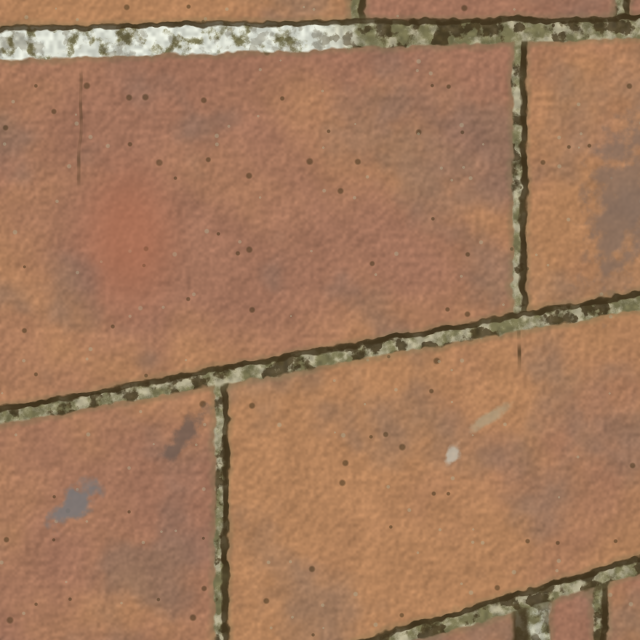
This texture is drawn by a three.js fragment shader. Its source:

```glsl
// Close view of weathered brickwork: sloping courses of red and orange clay
// parted by crumbling, mossy mortar. Bed joints follow a quadratic in the course
// number; upright seams, scuffs, pits and grain come from distances and noise.

varying vec2 vUv;

const vec3 RED_CLAY = vec3(0.63, 0.45, 0.36);
const vec3 ORANGE_CLAY = vec3(0.70, 0.51, 0.36);
const vec3 BRIGHT_CLAY = vec3(0.70, 0.43, 0.32);
const vec3 SOOT = vec3(0.48, 0.41, 0.37);
const vec3 MOSS = vec3(0.46, 0.44, 0.31);
const vec3 MORTAR = vec3(0.69, 0.66, 0.55);
const vec3 CHALK = vec3(0.86, 0.87, 0.82);
const vec3 SHADOW = vec3(0.24, 0.19, 0.11);

float hash(vec2 p) {
  vec3 q = fract(p.xyx * 0.1031);
  q += dot(q, q.yzx + 33.33);
  return fract((q.x + q.y) * q.z);
}

float noise(vec2 p) {
  vec2 i = floor(p), f = fract(p);
  f = f * f * (3.0 - 2.0 * f);
  return mix(mix(hash(i), hash(i + vec2(1, 0)), f.x),
             mix(hash(i + vec2(0, 1)), hash(i + vec2(1, 1)), f.x), f.y);
}

float fbm(vec2 p) {
  float sum = 0.0, gain = 0.53;
  for (int i = 0; i < 4; i++) {
    sum += gain * noise(p);
    p = mat2(1.6, 1.2, -1.2, 1.6) * p + 7.3;
    gain *= 0.5;
  }
  return sum;
}

// Course layout: bed height, and x = first seam, y = pitch to the next
float bedSlope(float r) { return 0.025 + 0.173 * r - 0.0175 * r * r; }
float bedHeight(float r, float x) {
  return 0.932 - 0.606 * r + 0.024 * r * r + bedSlope(r) * x;
}
vec2 seamLayout(float row) {
  if (row < -0.5) return vec2(0.557, 0.413);
  if (row < 0.5) return vec2(0.811, 1.0);
  if (row < 1.5) return vec2(0.345, 1.0);
  return vec2(0.832, 0.106);
}
float warmth(float row, float brick) {
  if (row < -0.5) return brick < 0.5 ? 0.75 : 0.15;
  if (row > 1.5) return 0.25;
  return brick < 0.5 ? 0.32 : 0.75;
}

// Ragged slanted ellipse
float scuff(vec2 p, vec2 centre, vec2 size, float angle) {
  vec2 q = p - centre;
  float c = cos(angle), s = sin(angle);
  q = vec2(c * q.x + s * q.y, c * q.y - s * q.x) / size;
  return 1.0 - smoothstep(0.35, 1.1, length(q) + 1.4 * (fbm(p * 55.0) - 0.5));
}

float hairline(vec2 p, float x, float low, float high) {
  float d = abs(p.x - x + 0.008 * (noise(p * 25.0) - 0.5));
  float span = smoothstep(low, low + 0.03, p.y) * (1.0 - smoothstep(high - 0.03, high, p.y));
  return (1.0 - smoothstep(0.001, 0.004, d)) * span * noise(p * 60.0 + 4.0);
}

// Round specks in a jittered grid
float specks(vec2 p, float cells, float rarity) {
  vec2 q = p * cells, id = floor(q);
  vec2 jitter = 0.3 + 0.4 * vec2(hash(id + 11.0), hash(id + 47.0));
  float radius = 0.08 + 0.16 * hash(id + 83.0);
  return step(rarity, hash(id)) * (1.0 - smoothstep(radius * 0.5, radius + 0.06, length(fract(q) - jitter)));
}

vec3 clay(vec2 p, float row, float brick) {
  vec2 q = p + vec2(row, brick) * 3.7;
  float warm = warmth(row, brick) + 1.3 * (fbm(q * 5.0) - 0.5);
  vec3 col = mix(RED_CLAY, ORANGE_CLAY, smoothstep(0.15, 0.85, warm));
  col = mix(col, SOOT, 0.4 * smoothstep(0.5, 0.78, fbm(q * 9.0 + 5.0)));
  col *= 1.0 + 0.16 * (fbm(q * 32.0) - 0.5);
  // Fine relief lit from the upper left
  vec2 g = p * 135.0;
  col *= 1.0 + 0.11 * (noise(g) - noise(g + vec2(-0.5, 0.6)));
  col *= 1.0 + 0.07 * (noise(p * 240.0) - 0.5);
  col = mix(col, SHADOW, 0.5 * specks(p, 42.0, 0.94));
  return mix(col, MORTAR, 0.45 * specks(p + 0.37, 60.0, 0.95));
}

// Mortar strip; its shaded edge lies on the positive side of d
vec3 layJoint(vec3 col, vec2 p, float d, float width, float shade, float chalk, float moss) {
  d += 0.009 * (fbm(p * 38.0) - 0.5) + 0.004 * (noise(p * 110.0) - 0.5);
  float grime = 1.0 - smoothstep(width, width + 0.012, abs(d));
  col = mix(col, MOSS, 0.35 * grime);
  float crumbs = fbm(p * 62.0);
  vec3 fill = mix(MOSS, MORTAR, smoothstep(0.25, 0.62, crumbs - 0.12 * moss));
  fill = mix(fill, CHALK, chalk * smoothstep(0.2, 0.5, crumbs));
  float holes = smoothstep(0.56, 0.7, fbm(p * 48.0 + 19.0) + 0.1 * moss);
  fill = mix(fill, SHADOW, holes * (0.75 - 0.5 * chalk));
  fill *= 1.0 + 0.24 * (noise(p * 150.0) - 0.5);
  col = mix(col, fill, 1.0 - smoothstep(width - 0.003, width + 0.002, abs(d)));
  float edge = abs(d - width + shade * 0.5);
  float line = 1.0 - smoothstep(shade * 0.5, shade + 0.001, edge);
  return mix(col, SHADOW, line * (0.65 + 0.35 * noise(p * 40.0)));
}

void main() {
  vec2 p = vUv;
  float row = -1.0, brick = 0.0;
  for (int i = 0; i < 3; i++) if (p.y < bedHeight(float(i), p.x)) row = float(i);
  vec2 seams = seamLayout(row);
  for (int k = 0; k < 2; k++) brick += step(seams.x + float(k) * seams.y, p.x);

  // Brick faces and their marks
  vec3 col = clay(p, row, brick);
  col = mix(col, BRIGHT_CLAY, 0.5 * (1.0 - smoothstep(0.02, 0.13, length((p - vec2(0.2, 0.63)) * vec2(1.2, 0.8)))));
  col = mix(col, SOOT, 0.6 * scuff(p, vec2(0.97, 0.69), vec2(0.06, 0.15), -0.2));
  col = mix(col, vec3(0.47, 0.46, 0.46), 0.85 * scuff(p, vec2(0.117, 0.213), vec2(0.055, 0.022), 0.75));
  col = mix(col, SOOT * 0.85, 0.7 * scuff(p, vec2(0.288, 0.318), vec2(0.06, 0.018), 0.85));
  col = mix(col, CHALK * 0.9, 0.65 * scuff(p, vec2(0.705, 0.288), vec2(0.024, 0.011), 1.1));
  col = mix(col, MORTAR, 0.55 * scuff(p, vec2(0.767, 0.35), vec2(0.034, 0.01), 0.6));
  col = mix(col, SHADOW, 0.5 * hairline(p, 0.124, 0.70, 0.90) + 0.8 * hairline(p, 0.811, 0.41, 0.50));

  // Upright seams; the first in the lowest course is a wide plug
  for (int k = 0; k < 2; k++) {
    float plug = step(1.5, row) * (1.0 - float(k));
    float d = (p.x - seams.x - float(k) * seams.y) * (1.0 - 2.0 * plug);
    col = layJoint(col, p, d, mix(0.010, 0.027, plug), mix(0.006, 0.016, plug), 0.5 * plug, 0.3);
  }

  // Bed joints, chalky at the upper left and mossy to its right
  for (int i = 0; i < 3; i++) {
    float r = float(i), slope = bedSlope(r), top = 1.0 - step(0.5, r);
    float d = (p.y - bedHeight(r, p.x)) / sqrt(1.0 + slope * slope);
    float width = mix(0.0135, mix(0.027, 0.017, p.x), top);
    float chalk = top * (1.0 - smoothstep(0.48, 0.62, p.x + 0.1 * (fbm(p * 20.0) - 0.5)));
    float moss = mix(0.4, smoothstep(0.5, 0.6, p.x) * (1.6 - 0.8 * p.x), top);
    col = layJoint(col, p, d, width, 0.005, chalk, moss);
  }
  gl_FragColor = vec4(col, 1.0);
}
```
